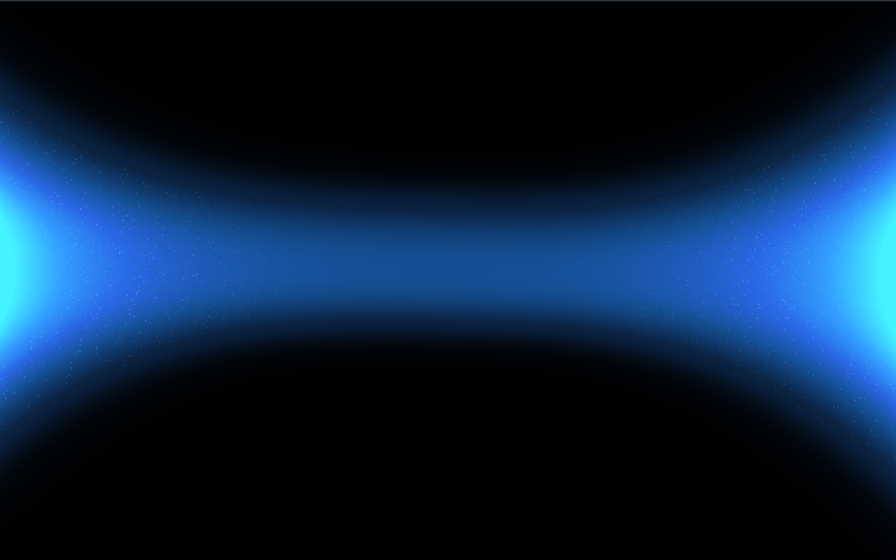
This background is drawn by a Shadertoy shader. Its source:

```glsl
// Blue light band pinched at the centre, flaring to cyan at both sides, with fine dust.

const vec3 BLACK = vec3(0.0, 0.004, 0.010);
const vec3 NAVY  = vec3(0.04, 0.13, 0.25);
const vec3 STEEL = vec3(0.08, 0.31, 0.58);
const vec3 ROYAL = vec3(0.16, 0.41, 0.90);
const vec3 AZURE = vec3(0.20, 0.62, 1.00);
const vec3 CYAN  = vec3(0.27, 0.95, 1.00);

float hash(vec2 p) {
    return fract(sin(dot(p, vec2(127.1, 311.7))) * 43758.5453);
}

// Light level 0..1 to colour, from black through blue to cyan
vec3 glowColor(float level) {
    vec3 c = mix(BLACK, NAVY, smoothstep(0.0, 0.25, level));
    c = mix(c, STEEL, clamp((level - 0.25) / 0.25, 0.0, 1.0));
    c = mix(c, ROYAL, clamp((level - 0.50) / 0.20, 0.0, 1.0));
    c = mix(c, AZURE, clamp((level - 0.70) / 0.15, 0.0, 1.0));
    return mix(c, CYAN, clamp((level - 0.85) / 0.15, 0.0, 1.0));
}

// Band level: flare is 0 at the centre column and 1 at the sides
float bandLevel(float height, float flare, float edgeAbove, float edgeBelow) {
    float above = mix(0.130, edgeAbove, flare);
    float below = mix(0.100, edgeBelow, flare);
    float reach = mix(below, above, smoothstep(-0.01, 0.01, height));
    float falloff = exp(-pow(abs(height) / reach, mix(2.5, 2.9, flare)));
    return (0.5 + 0.5 * flare) * falloff;
}

// Sparse soft specks, one per grid cell at most
float dust(vec2 p, float cells, float density) {
    vec2 cell = floor(p * cells);
    vec2 offset = 0.3 + 0.4 * vec2(hash(cell + 3.1), hash(cell + 8.7));
    float speck = 1.0 - smoothstep(0.1, 0.5, length(fract(p * cells) - offset));
    return speck * step(1.0 - density, hash(cell));
}

void mainImage(out vec4 fragColor, in vec2 fragCoord) {
    vec2 uv = fragCoord / iResolution.xy;
    vec2 p = fragCoord / iResolution.y;

    // Side flare, slightly wider and taller on the right
    float side = 2.0 * uv.x - 1.0;
    float rightness = smoothstep(-0.5, 0.5, side);
    float flare = pow(abs(side), mix(3.0, 2.7, rightness));
    float axis = mix(0.518, 0.507, rightness);
    float height = uv.y - axis;
    float level = bandLevel(height, flare, mix(0.27, 0.303, rightness),
                            mix(0.262, 0.31, rightness));

    // Faint halo around the flares
    level += 0.05 * flare * exp(-pow(height / 0.38, 2.0));

    // Grain and dust, strongest in the lit sides
    float lit = smoothstep(0.15, 0.75, abs(side)) * smoothstep(0.05, 0.4, level);
    lit *= 1.0 - 0.8 * smoothstep(0.7, 0.95, level);
    float grain = hash(floor(p * 320.0)) - 0.5;
    vec3 color = glowColor(level + 0.025 * grain * lit);
    float specks = dust(p, 240.0, 0.03) + 0.5 * dust(p + 5.3, 170.0, 0.03);
    color += vec3(0.10, 0.13, 0.12) * specks * lit;

    // Thin grey line along the top
    float topLine = smoothstep(0.9965, 0.9985, uv.y);
    color = mix(color, vec3(0.20, 0.22, 0.23), topLine);

    fragColor = vec4(clamp(color, 0.0, 1.0), 1.0);
}
```
